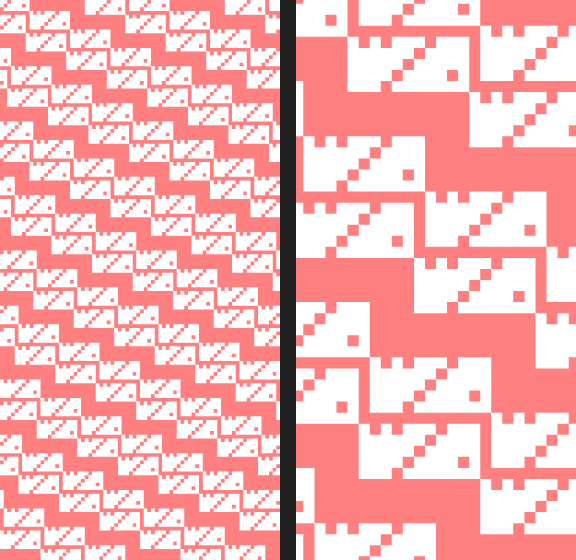
Left, the full canvas; right, a detail of the centre.
Reproduce this pattern procedurally as a Shadertoy shader.

```glsl
// Staggered diagonal bands of notched white bricks on a coral ground.

const vec3 GROUND = vec3(1.0, 0.5, 0.5);
const vec3 BRICK = vec3(1.0);
const float CELLS_ACROSS = 76.0;          // grid cells over the canvas width
const float PERIOD = 38.0;                // cells between repeats in a row
const vec2 BRICK_SIZE = vec2(11.0, 5.0);  // also the step from row to row
const vec2 UPPER_START = vec2(8.0, 3.0);  // top left corners, from the top
const vec2 LOWER_START = vec2(-4.0, 4.0);
const vec2 DOT_CELL = vec2(9.0, 3.0);
const float DIAGONAL_SUM = 7.0;
const int SAMPLES = 4;                    // smoothing samples per axis

// 1 on the white part of a chain of bricks stepping down to the right
float brickChain(vec2 p, vec2 start) {
    p -= start;
    float row = floor(p.y / BRICK_SIZE.y);
    p -= row * BRICK_SIZE;
    vec2 cell = floor(vec2(mod(p.x, PERIOD), p.y));
    if (cell.x >= BRICK_SIZE.x) return 0.0;

    bool notch = cell.y == 0.0 && (cell.x == 1.0 || cell.x == 3.0);
    bool diagonal = cell.x + cell.y == DIAGONAL_SUM;
    bool dotHole = cell == DOT_CELL;
    return (notch || diagonal || dotHole) ? 0.0 : 1.0;
}

void mainImage(out vec4 fragColor, in vec2 fragCoord) {
    float cellsPerPixel = CELLS_ACROSS / iResolution.x;
    float coverage = 0.0;

    // Average the hard cell edges over the pixel
    for (int j = 0; j < SAMPLES; j++) {
        for (int i = 0; i < SAMPLES; i++) {
            vec2 offset = (vec2(i, j) + 0.5) / float(SAMPLES) - 0.5;
            vec2 pixel = fragCoord + offset;
            vec2 p = vec2(pixel.x, iResolution.y - pixel.y) * cellsPerPixel;
            coverage += max(brickChain(p, UPPER_START), brickChain(p, LOWER_START));
        }
    }
    coverage /= float(SAMPLES * SAMPLES);
    fragColor = vec4(mix(GROUND, BRICK, coverage), 1.0);
}
```
